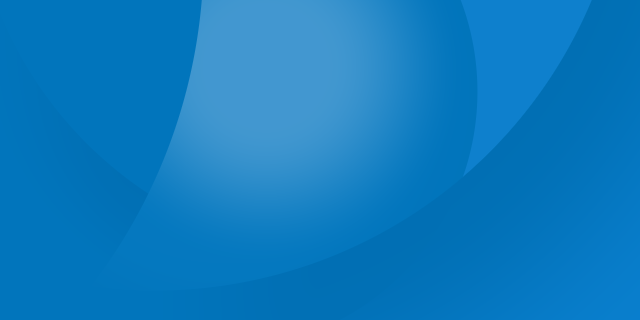
Reproduce this background procedurally as a Shadertoy shader.

```glsl
// Overlapping translucent blue discs with a soft light inside the middle one.
// Each disc is a signed distance: its edge masks a layer, and the distance
// beyond the edge drives a shadow that fades into the surrounding blue.

// Discs: centre x, centre y, radius, in units of the canvas height
const vec3 LEFT_DISC   = vec3(-1.064, 1.142, 1.7005);
const vec3 UPPER_DISC  = vec3( 1.141, 1.424, 1.232);
const vec3 WIDE_DISC   = vec3( 0.485, 1.571, 1.479);
const vec3 MIDDLE_DISC = vec3( 0.685, 0.714, 0.807);

const vec2  GLOW_CENTER = vec2(0.833, 0.792);
const float GLOW_INNER  = 0.182;
const float GLOW_OUTER  = 0.625;

const vec3 BASE_BLUE   = vec3(0.005, 0.460, 0.738);
const vec3 SHADOW_BLUE = vec3(0.002, 0.437, 0.707);
const vec3 DISC_BLUE   = vec3(0.018, 0.472, 0.750);
const vec3 RIM_BLUE    = vec3(0.004, 0.457, 0.735);
const vec3 BRIGHT_BLUE = vec3(0.055, 0.502, 0.802);
const vec3 CORNER_BLUE = vec3(0.035, 0.496, 0.803);
const vec3 GLOW_BLUE   = vec3(0.259, 0.594, 0.814);

float discDistance(vec2 p, vec3 disc) {
    return length(p - disc.xy) - disc.z;
}

// Antialiased coverage: 1 inside the shape, 0 outside
float coverage(float dist) {
    return clamp(0.5 - dist * iResolution.y, 0.0, 1.0);
}

void mainImage(out vec4 fragColor, in vec2 fragCoord) {
    vec2 p = fragCoord / iResolution.y;
    float leftDist   = discDistance(p, LEFT_DISC);
    float upperDist  = discDistance(p, UPPER_DISC);
    float wideDist   = discDistance(p, WIDE_DISC);
    float middleDist = discDistance(p, MIDDLE_DISC);
    float inMiddle   = coverage(middleDist);

    // Middle disc and its soft light, over the bright band on the right
    float glow = 1.0 - smoothstep(GLOW_INNER, GLOW_OUTER, distance(p, GLOW_CENTER));
    vec3 discColor = mix(DISC_BLUE, RIM_BLUE, smoothstep(-0.3, 0.0, middleDist));
    discColor = mix(discColor, GLOW_BLUE, glow);
    vec3 color = mix(BRIGHT_BLUE, discColor, inMiddle);

    // Shadow under the wide disc, clearing toward the corner and the left
    vec3 outer = mix(SHADOW_BLUE, CORNER_BLUE, smoothstep(0.02, 0.72, wideDist));
    outer = mix(outer, SHADOW_BLUE, 0.8 * inMiddle);
    outer = mix(BASE_BLUE, outer, smoothstep(0.4, 1.0, p.x));
    color = mix(outer, color, coverage(wideDist));

    // Left disc, crossed by the shadow of the upper disc
    float shade = (1.0 - smoothstep(0.0, 0.3, upperDist)) * smoothstep(-0.15, 0.4, p.x);
    vec3 leftColor = mix(BASE_BLUE, SHADOW_BLUE, shade * (1.0 - coverage(upperDist)));
    color = mix(color, leftColor, coverage(leftDist));

    fragColor = vec4(color, 1.0);
}
```
